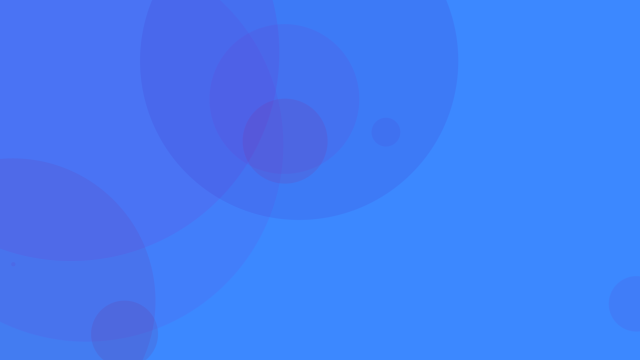
This background is drawn by a Shadertoy shader. Its source:

```glsl
// Overlapping translucent violet discs on a flat azure field.
// Each disc is a smooth-edged distance function whose tint is blended over
// the layers below; lengths are fractions of the canvas height.

const int DISC_COUNT = 10;
const vec3 AZURE = vec3(0.235, 0.533, 1.0);

// Disc centre (xy) and radius (z)
const vec3 DISCS[DISC_COUNT] = vec3[DISC_COUNT](
    vec3(0.240, 0.598, 0.547),
    vec3(0.197, 0.854, 0.579),
    vec3(0.831, 0.831, 0.442),
    vec3(0.790, 0.725, 0.208),
    vec3(0.792, 0.608, 0.118),
    vec3(1.072, 0.633, 0.040),
    vec3(0.036, 0.164, 0.396),
    vec3(0.346, 0.072, 0.093),
    vec3(1.768, 0.156, 0.077),
    vec3(0.037, 0.266, 0.006)
);

// Disc tint (rgb) and opacity (a)
const vec4 TINTS[DISC_COUNT] = vec4[DISC_COUNT](
    vec4(0.47, 0.16, 0.82, 0.10),
    vec4(0.49, 0.16, 0.78, 0.13),
    vec4(0.28, 0.08, 0.71, 0.12),
    vec4(0.47, 0.16, 0.75, 0.11),
    vec4(0.55, 0.12, 0.51, 0.13),
    vec4(0.31, 0.16, 0.75, 0.11),
    vec4(0.45, 0.16, 0.59, 0.13),
    vec4(0.45, 0.12, 0.47, 0.13),
    vec4(0.39, 0.16, 0.75, 0.11),
    vec4(0.39, 0.16, 0.71, 0.12)
);

// Signed distance to a disc
float discDistance(vec2 p, vec3 disc) {
    return length(p - disc.xy) - disc.z;
}

// Coverage of a shape, softened across one edge width
float coverage(float dist, float edge) {
    return 1.0 - smoothstep(-0.5 * edge, 0.5 * edge, dist);
}

// Blend a translucent tint over a base colour
vec3 blendOver(vec3 base, vec4 tint, float mask) {
    return mix(base, tint.rgb, tint.a * mask);
}

void mainImage(out vec4 fragColor, in vec2 fragCoord) {
    vec2 p = fragCoord / iResolution.y;
    float edge = 1.5 / iResolution.y;

    // Stack the discs from back to front
    vec3 color = AZURE;
    for (int i = 0; i < DISC_COUNT; i++) {
        float mask = coverage(discDistance(p, DISCS[i]), edge);
        color = blendOver(color, TINTS[i], mask);
    }
    fragColor = vec4(color, 1.0);
}
```
